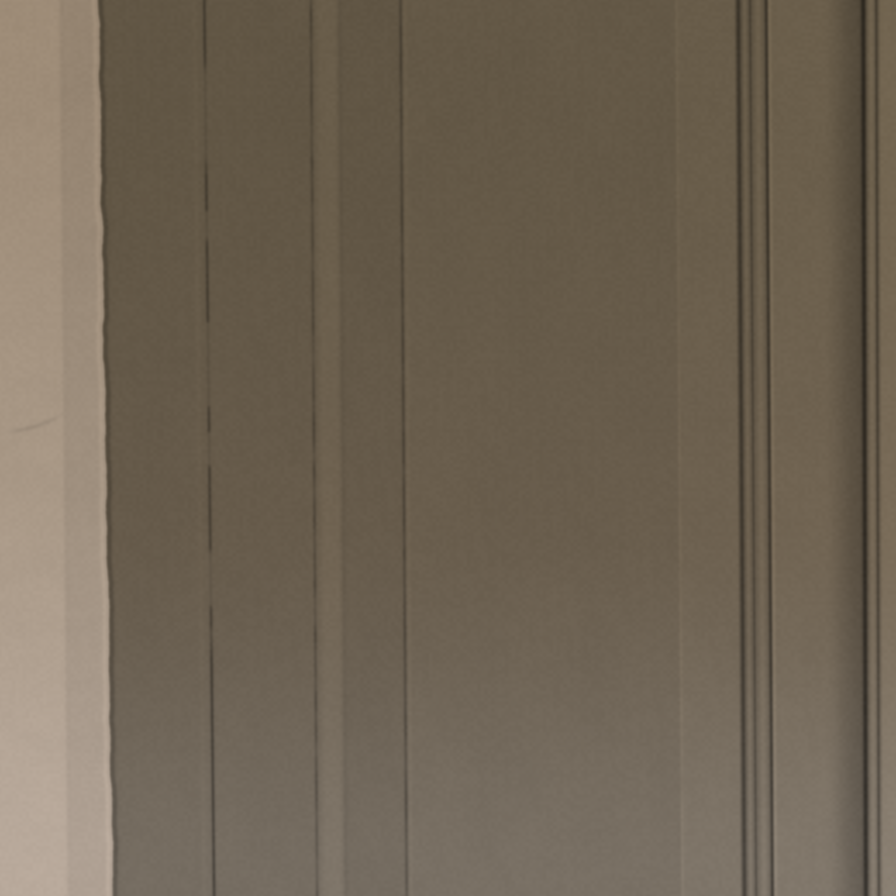
Reproduce this texture procedurally as a Shadertoy shader.

```glsl
// Painted wooden panelling beside a pale plaster wall, lit softly from below.
// Vertical gradients set the base tones; slightly leaning soft grooves, ridges
// and bands carve the joinery, and hashed value noise adds wear and grain.

float hash(vec2 p) {
    return fract(sin(dot(p, vec2(127.1, 311.7))) * 43758.5453);
}

float valueNoise(vec2 p) {
    vec2 cell = floor(p), f = fract(p);
    f = f * f * (3.0 - 2.0 * f);
    float low = mix(hash(cell), hash(cell + vec2(1, 0)), f.x);
    float high = mix(hash(cell + vec2(0, 1)), hash(cell + vec2(1, 1)), f.x);
    return mix(low, high, f.y);
}

float fractalNoise(vec2 p) {
    float sum = 0.0, weight = 0.5;
    for (int i = 0; i < 4; i++) {
        sum += weight * valueNoise(p);
        p = p * 2.03 + 17.0;
        weight *= 0.5;
    }
    return sum;
}

// Smooth step centred on an edge
float edge(float x, float at, float soft) {
    return smoothstep(at - soft, at + soft, x);
}

float band(float x, float left, float right, float soft) {
    return edge(x, left, soft) - edge(x, right, soft);
}

// Soft vertical line with a bell profile
float groove(float x, float at, float width) {
    float d = (x - at) / width;
    return exp(-d * d);
}

vec3 wallColor(vec2 uv, float px) {
    float down = 1.0 - uv.y;
    vec3 color = mix(vec3(0.615, 0.545, 0.465), vec3(0.665, 0.600, 0.530), smoothstep(0.0, 0.65, down));
    color = mix(color, vec3(0.725, 0.665, 0.610), smoothstep(0.5, 1.0, down));
    // Shaded return along the corner
    float corner = 0.068 + 0.009 * down;
    color *= 1.0 - 0.055 * edge(uv.x, corner, 0.003 + px);
    color *= 1.0 - 0.025 * groove(uv.x, corner, 0.002 + px);
    // Faint curved scuff
    float scuffY = 0.518 + 4.0 * uv.x * uv.x;
    color *= 1.0 - 0.07 * groove(uv.y, scuffY, 0.003) * band(uv.x, 0.012, 0.064, 0.012);
    return color * (1.0 + 0.03 * (fractalNoise(uv * vec2(18.0, 30.0)) - 0.47));
}

vec3 panelColor(vec2 uv, float px) {
    float down = 1.0 - uv.y;
    vec3 color = mix(vec3(0.390, 0.345, 0.275), vec3(0.412, 0.365, 0.300), smoothstep(0.1, 0.65, down));
    color = mix(color, vec3(0.475, 0.440, 0.395), smoothstep(0.55, 1.02, down));

    // Remove the lean of the boards
    float x = uv.x - 0.007 * down;
    float thin = 0.0018 + 0.4 * px;
    float wear = valueNoise(vec2(x * 20.0, uv.y * 55.0));
    float shade = 1.0;

    // Broad tonal differences between boards
    shade -= 0.025 * band(x, 0.10, 0.347, 0.012);
    shade -= 0.030 * band(x, 0.380, 0.447, 0.004);
    shade += 0.045 * edge(x, 0.755, 0.004);
    shade += 0.025 * band(x, 0.860, 0.925, 0.012);

    // Broken crack, opening towards the floor
    float crackX = uv.x - 0.011 * down;
    float dashes = smoothstep(0.45, 0.65, valueNoise(vec2(3.0, uv.y * 32.0)));
    float crackDepth = mix(0.07 + 0.18 * dashes, 0.30, smoothstep(0.68, 0.75, down));
    shade -= crackDepth * groove(crackX, 0.228, thin);
    shade += 0.025 * groove(crackX, 0.217, 0.003);

    // Raised bead and board joint
    shade -= (0.10 + 0.13 * wear) * groove(x, 0.347, thin);
    shade += 0.055 * band(x, 0.354, 0.376, 0.005);
    shade -= 0.055 * groove(x, 0.379, 0.003);
    shade -= (0.16 + 0.08 * wear) * groove(x, 0.447, thin);
    shade += 0.035 * groove(x, 0.452, 0.0025);
    shade += (0.035 + 0.04 * wear) * groove(x, 0.755, thin);

    // Narrow double moulding
    shade -= 0.10 * band(x, 0.820, 0.857, 0.002);
    shade -= 0.33 * groove(x, 0.824, 0.0028);
    shade += 0.10 * groove(x, 0.831, 0.0025);
    shade -= 0.18 * groove(x, 0.837, 0.0020);
    shade += 0.13 * groove(x, 0.846, 0.0045);
    shade -= 0.32 * groove(x, 0.855, thin);
    shade += 0.10 * groove(x, 0.859, thin);

    // Recess shadow and outer frame
    float frameX = uv.x - 0.003 * down;
    shade -= 0.20 * smoothstep(0.918, 0.960, frameX) * (1.0 - edge(frameX, 0.964, 0.003));
    shade -= 0.46 * groove(frameX, 0.964, 0.0033);
    shade += 0.06 * groove(frameX, 0.972, 0.0025);
    shade -= 0.30 * groove(frameX, 0.978, 0.0022);
    shade += 0.10 * edge(frameX, 0.982, 0.002);

    // Blotches in the paint
    shade += 0.035 * (fractalNoise(uv * vec2(24.0, 15.0)) - 0.47);
    return color * shade;
}

void mainImage(out vec4 fragColor, in vec2 fragCoord) {
    vec2 uv = fragCoord / iResolution.xy;
    float px = 1.0 / iResolution.y;
    float down = 1.0 - uv.y;
    float ragged = 0.004 * (fractalNoise(vec2(2.0, uv.y * 35.0)) - 0.47);
    float wallEnd = 0.110 + 0.016 * down + ragged;
    vec3 color = mix(wallColor(uv, px), panelColor(uv, px), edge(uv.x, wallEnd, 0.0015 + 0.5 * px));
    color *= 1.0 + 0.06 * groove(uv.x, wallEnd - 0.005, 0.003);
    color *= 1.0 - 0.18 * groove(uv.x, wallEnd + 0.003, 0.003);
    color += 0.016 * (valueNoise(uv * 260.0) - 0.5);
    fragColor = vec4(color, 1.0);
}
```
